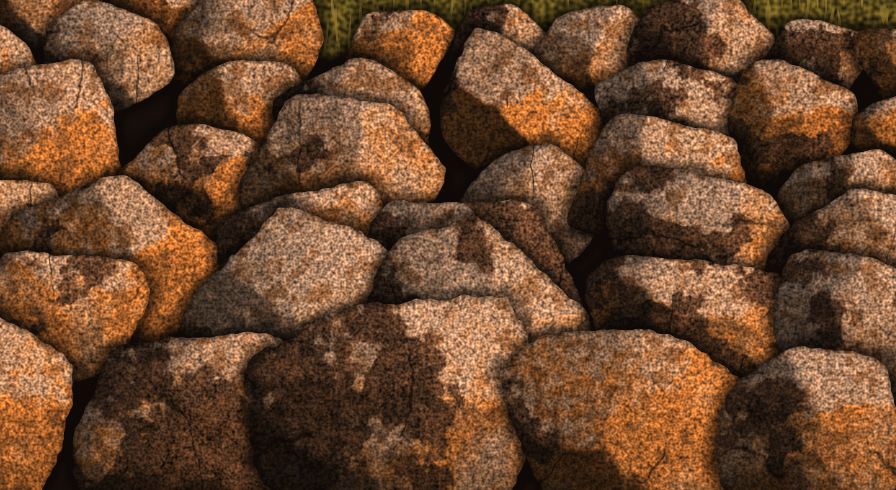
A Shadertoy shader for this texture:

```glsl
const float TAU = 6.2831853;

vec2 hash2(vec2 p) {
    vec3 q = fract(p.xyx * vec3(0.1031, 0.1030, 0.0973));
    q += dot(q, q.yzx + 33.33);
    return fract((q.xx + q.yz) * q.zy);
}

float cornerDot(vec2 cell, vec2 f, vec2 corner) {
    float a = TAU * hash2(cell + corner).x;
    return dot(vec2(cos(a), sin(a)), f - corner);
}

// Gradient noise, roughly -0.7 to 0.7
float noise(vec2 p) {
    vec2 i = floor(p), f = p - i;
    vec2 u = f * f * f * (f * (f * 6.0 - 15.0) + 10.0);
    return mix(mix(cornerDot(i, f, vec2(0, 0)), cornerDot(i, f, vec2(1, 0)), u.x),
               mix(cornerDot(i, f, vec2(0, 1)), cornerDot(i, f, vec2(1, 1)), u.x), u.y);
}

float fbm(vec2 p) {
    float sum = 0.0, amp = 0.6;
    for (int k = 0; k < 5; k++) {
        sum += amp * noise(p);
        p = mat2(1.6, 1.2, -1.2, 1.6) * p + 7.3;
        amp *= 0.56;
    }
    return sum;
}

// Irregular polygon with worn corners: 0 at the centre, 1 on the rim
float outline(vec2 q, vec2 id) {
    float sum = 0.0;
    for (int k = 0; k < 7; k++) {
        vec2 h = hash2(id + float(k) * 5.7);
        float a = (float(k) + 0.7 * h.x) * TAU / 7.0;
        float side = max(dot(q, vec2(cos(a), sin(a))), 0.0) / mix(0.8, 1.1, h.y);
        sum += pow(side, 14.0);
    }
    return pow(sum, 1.0 / 14.0);
}

// Dome normal pulled towards a few flat broken faces
vec3 facetNormal(vec2 offset, float d, vec2 id) {
    float r = min(d, 0.96);
    vec3 dome = vec3(normalize(offset + 1e-4) * r, sqrt(1.0 - r * r));
    vec3 sum = vec3(0);
    for (int k = 0; k < 7; k++) {
        vec2 h = hash2(id * 1.7 + float(k) * 3.1 + 40.0);
        vec3 face = normalize(vec3(h * 2.0 - 1.0, 0.3 + 0.6 * fract(h.x * 7.0 + h.y)));
        sum += face * exp(40.0 * (dot(dome, face) - 1.0));
    }
    return normalize(mix(dome, normalize(sum + 1e-6 * dome), 0.75));
}

vec3 rockColor(vec2 uv, vec2 offset, float d, float size, vec2 id) {
    vec2 h = hash2(id + 91.0);
    vec2 p = uv + id * 3.7;
    float stain = fbm(p * 8.0);
    float mottle = fbm(p * 21.0 + 11.0);
    float patches = fbm(p * 0.9 / size + 23.0);
    float grain = noise(p * 105.0) + 1.1 * noise(p * 190.0);

    vec3 n = facetNormal(offset + 0.4 * size * stain, d, id);
    n = normalize(n + 0.45 * vec3(noise(p * 34.0), noise(p * 34.0 + 50.0), 0.0));

    // Granite body: orange or tan, greyer on top, mottled with brown
    vec3 pale = vec3(0.74, 0.57, 0.44), orange = vec3(0.84, 0.51, 0.24);
    vec3 albedo = mix(pale, orange, smoothstep(0.05, 0.75, h.x + 0.9 * stain));
    albedo = mix(albedo, vec3(0.73, 0.59, 0.49), 0.85 * smoothstep(0.2, 0.6, n.y + 0.5 * stain));
    albedo = mix(albedo, vec3(0.45, 0.28, 0.15), 0.7 * smoothstep(0.0, 0.3, mottle + 0.4 * stain));
    albedo *= 1.0 + 0.55 * grain + 0.3 * mottle;

    // Dark desert varnish with ragged borders
    float cover = patches + 0.4 * stain + 0.25 * mottle - 0.2 * n.x + 0.6 * (h.y - 0.78);
    vec3 varnish = vec3(0.33, 0.22, 0.15) * (1.0 + 0.75 * grain + 0.9 * mottle);
    albedo = mix(albedo, varnish, 0.9 * smoothstep(0.0, 0.09, cover));

    // Sparse thin cracks
    float crack = abs(noise(p * vec2(4.0, 2.2) + 60.0) + 0.12 * stain);
    albedo *= mix(1.0, mix(0.5, 1.0, smoothstep(0.0, 0.014, crack)), smoothstep(0.0, 0.2, patches + 0.1));

    // Low warm sun from the right, soft sky light from above
    float sun = max(dot(n, normalize(vec3(0.7, 0.4, 0.6))), 0.0);
    vec3 light = vec3(0.69, 0.62, 0.54) * sun;
    light += vec3(0.30, 0.30, 0.31) * (0.5 + 0.5 * n.y) + 0.17;
    float underside = mix(0.36, 1.0, smoothstep(-1.0, -0.35, offset.y));
    float rim = mix(0.7, 1.0, smoothstep(1.0, 0.94, d));
    return albedo * light * underside * rim;
}

// Dry scrub with upright cactus stems
vec3 hillside(vec2 uv) {
    vec3 scrub = vec3(0.34, 0.28, 0.10) * (1.0 + 1.1 * noise(uv * 90.0) + 0.5 * noise(uv * 20.0));
    float stems = smoothstep(0.15, 0.35, noise(uv * vec2(110.0, 17.0)));
    scrub = mix(scrub, vec3(0.60, 0.48, 0.19), 0.7 * stems);
    return mix(vec3(0.09, 0.055, 0.04), scrub, smoothstep(0.87, 0.91, uv.y));
}

void mainImage(out vec4 fragColor, in vec2 fragCoord) {
    vec2 uv = fragCoord / iResolution.y;
    float soft = 0.8 / iResolution.y;
    vec3 color = hillside(uv);

    // Rows of boulders from far and small to near and large
    for (int row = 0; row < 6; row++) {
        float near = float(row) / 5.0;
        float spacing = mix(0.23, 0.45, near);
        float shift = 0.5 * float(row) + 0.17;
        float cell = floor(uv.x / spacing + shift);
        for (int k = -1; k <= 1; k++) {
            vec2 id = vec2(cell + float(k) + 20.0, float(row) * 9.0 + 4.0);
            vec2 h = hash2(id), g = hash2(id + 57.0);
            vec2 center = vec2(cell + float(k) + 0.5 - shift + 0.36 * (h.x - 0.5), 0.0) * spacing;
            center.y = 0.87 - 0.76 * pow(near, 1.1) + 0.25 * spacing * (h.y - 0.5);
            center.y += 0.13 * (1.0 - near) * smoothstep(0.65, 0.2, center.x);

            float size = 0.56 * spacing * mix(0.76, 1.25, g.x);
            float tilt = 1.1 * (g.y - 0.5);
            vec2 offset = (uv - center) / size;
            vec2 q = mat2(cos(tilt), -sin(tilt), sin(tilt), cos(tilt)) * offset;
            q.y /= mix(0.68, 0.98, fract(g.x * 5.0 + h.y));
            float d = outline(q, id);
            if (d > 1.5) continue;
            d += 0.06 * noise(uv * 13.0 + id) + 0.03 * noise(uv * 45.0);

            // Contact shade on what lies behind, then the boulder itself
            float gap = (d - 1.0) * size;
            color *= mix(0.3, 1.0, smoothstep(-0.01, 0.04, gap));
            float coverage = smoothstep(soft, -soft, gap);
            if (coverage > 0.0) color = mix(color, rockColor(uv, offset, d, size, id), coverage);
        }
    }
    color = max(color, vec3(0.055, 0.035, 0.025));
    fragColor = vec4(clamp(color, 0.0, 1.0), 1.0);
}
```
